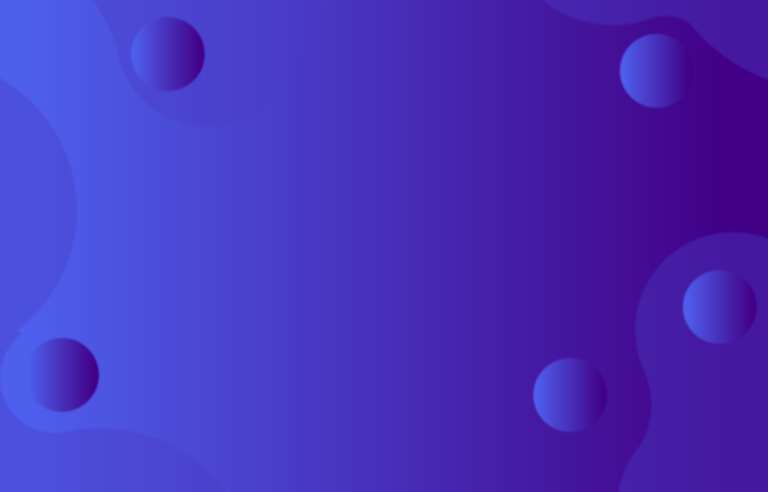
Reproduce this background procedurally as a WebGL 1 fragment shader.

```glsl
precision highp float;
// Violet-blue gradient backdrop with translucent liquid blobs and shaded balls.

uniform vec2 u_resolution;

// Lengths are in canvas heights; circles are (centre x, centre y, radius).
const vec3 LIGHT_BLUE = vec3(0.305, 0.370, 0.930);
const vec3 DEEP_VIOLET = vec3(0.257, 0.000, 0.525);
const vec3 BLOB_COLOR = vec3(0.290, 0.235, 0.776);
const float BLOB_OPACITY = 0.40;
const float EDGE_SOFTNESS = 0.004;
const float BALL_RADIUS = 0.075;
const float GRADIENT_START = 0.04;
const float GRADIENT_END = 0.95;

// Each blob joins two circles around a circular bay.
const vec3 LEFT_UPPER = vec3(-0.152, 0.573, 0.308);
const vec3 LEFT_LOWER = vec3(0.203, -0.189, 0.319);
const vec3 LEFT_BAY = vec3(0.112, 0.232, 0.112);
const vec3 RIGHT_UPPER = vec3(1.490, 0.329, 0.199);
const vec3 RIGHT_LOWER = vec3(1.457, -0.035, 0.203);
const vec3 RIGHT_BAY = vec3(1.163, 0.177, 0.161);
const vec3 CORNER_LEFT = vec3(1.246, 1.173, 0.224);
const vec3 CORNER_RIGHT = vec3(1.689, 1.183, 0.368);
const vec3 CORNER_BAY = vec3(1.352, 0.876, 0.0915);
const vec3 TOP_LOWER = vec3(0.423, 0.929, 0.187);
const vec3 TOP_UPPER = vec3(0.327, 1.120, 0.183);
const vec3 TOP_BAY = vec3(-0.146, 0.768, 0.407);

float circle(vec2 p, vec3 c) {
  return length(p - c.xy) - c.z;
}

float cross2(vec2 a, vec2 b) {
  return a.x * b.y - a.y * b.x;
}

// Two circles plus the wedge between them, hollowed out by the bay.
float blob(vec2 p, vec3 first, vec3 second, vec3 bay) {
  vec2 q = p - bay.xy;
  vec2 a = normalize(first.xy - bay.xy);
  vec2 b = normalize(second.xy - bay.xy);
  float turn = sign(cross2(a, b));
  float wedge = -turn * min(cross2(a, q) * turn, cross2(q, b) * turn) * turn;
  float fillet = max(wedge, -circle(p, bay));
  return min(fillet, min(circle(p, first), circle(p, second)));
}

float coverage(float d) {
  float soft = max(EDGE_SOFTNESS, 0.75 / u_resolution.y);
  return 1.0 - smoothstep(-soft, soft, d);
}

vec3 gradient(float x) {
  float t = (x - GRADIENT_START) / (GRADIENT_END - GRADIENT_START);
  return mix(LIGHT_BLUE, DEEP_VIOLET, clamp(t, 0.0, 1.0));
}

vec3 addBall(vec3 color, vec2 p, vec2 center) {
  vec3 shade = gradient(0.5 + 0.5 * (p.x - center.x) / BALL_RADIUS);
  return mix(color, shade, coverage(circle(p, vec3(center, BALL_RADIUS))));
}

void main() {
  vec2 p = gl_FragCoord.xy / u_resolution.y;
  vec3 color = gradient(gl_FragCoord.x / u_resolution.x);

  // Translucent blobs
  float d = blob(p, LEFT_UPPER, LEFT_LOWER, LEFT_BAY);
  d = min(d, blob(p, RIGHT_UPPER, RIGHT_LOWER, RIGHT_BAY));
  d = min(d, blob(p, CORNER_LEFT, CORNER_RIGHT, CORNER_BAY));
  d = min(d, blob(p, TOP_LOWER, TOP_UPPER, TOP_BAY));
  color = mix(color, BLOB_COLOR, BLOB_OPACITY * coverage(d));

  // Shaded balls
  color = addBall(color, p, vec2(0.341, 0.890));
  color = addBall(color, p, vec2(0.126, 0.238));
  color = addBall(color, p, vec2(1.335, 0.856));
  color = addBall(color, p, vec2(1.463, 0.376));
  color = addBall(color, p, vec2(1.159, 0.197));

  gl_FragColor = vec4(color, 1.0);
}
```
